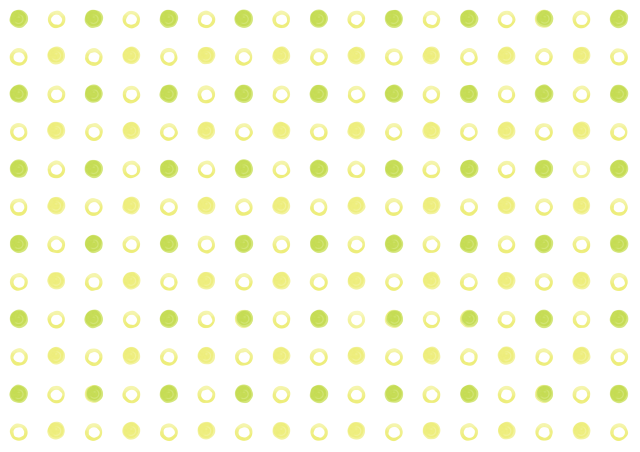
Give the GLSL for this pattern, as a Shadertoy shader.

```glsl
const float TAU = 6.2831853;
const float CELL = 0.083; // grid pitch as a share of canvas height

const vec3 PAPER = vec3(1.0);
const vec3 GREEN = vec3(0.77, 0.86, 0.32);
const vec3 GREEN_WASH = vec3(0.83, 0.90, 0.48);
const vec3 YELLOW = vec3(0.93, 0.93, 0.48);
const vec3 YELLOW_WASH = vec3(0.95, 0.95, 0.62);
const vec3 CREAM = vec3(0.98, 0.98, 0.80);

float hash(vec2 p) {
    vec3 q = fract(vec3(p.xyx) * 0.1031);
    q += dot(q, q.yzx + 33.33);
    return fract((q.x + q.y) * q.z);
}

float noise(vec2 p) {
    vec2 i = floor(p), f = fract(p);
    f = f * f * (3.0 - 2.0 * f);
    return mix(mix(hash(i), hash(i + vec2(1, 0)), f.x),
               mix(hash(i + vec2(0, 1)), hash(i + vec2(1, 1)), f.x), f.y);
}

float coverage(float dist, float blur) {
    return smoothstep(0.5 * blur, -0.5 * blur, dist);
}

// Circle with a hand-painted, slightly uneven outline
float blobDistance(vec2 p, float radius, float seed) {
    vec2 dir = p / max(length(p), 1e-4);
    float wobble = noise(dir * 1.6 + seed * 31.0 + 40.0) - 0.5;
    return length(p) - radius - 0.022 * wobble;
}

// Curling brush stroke: a lower arc that tightens towards the middle
float swirl(vec2 p, float turn, float blur) {
    float t = fract((atan(p.y, p.x) + 2.6 + turn) / TAU);
    float band = abs(length(p) - mix(0.13, 0.09, t)) - 0.016;
    float ends = smoothstep(0.0, 0.12, t) * smoothstep(0.75, 0.5, t);
    return coverage(band, blur) * ends;
}

vec3 paintDisc(vec3 base, vec2 p, float radius, vec3 body, vec3 wash, float seed, float blur) {
    float grain = noise(p * 24.0 + seed * 90.0);
    float core = coverage(blobDistance(p - vec2(-0.012, 0.014), radius - 0.03, seed + 0.3), blur);
    vec3 paint = mix(wash, body, core * (0.8 + 0.2 * grain));
    paint = mix(paint, wash, 0.85 * swirl(p, 0.5 * (seed - 0.5), blur));
    // short dab in the upper middle
    float dab = length((p - vec2(0.0, 0.045)) * vec2(1.0, 1.8)) - 0.035;
    paint = mix(paint, wash, 0.45 * coverage(dab, blur));
    return mix(base, paint, coverage(blobDistance(p, radius, seed), blur));
}

vec3 paintRing(vec3 base, vec2 p, float seed, float blur) {
    float outer = blobDistance(p, 0.233, seed);
    float inner = blobDistance((p - vec2(0.006, -0.008)) * vec2(0.97, 1.04), 0.143, seed + 0.6);
    float grain = noise(p * 18.0 + seed * 70.0);
    // thin wash at the top, pooled pigment below
    float pooled = smoothstep(0.2, -0.16, p.y + 0.3 * p.x * (seed - 0.5));
    vec3 paint = mix(YELLOW_WASH, YELLOW, clamp(pooled + 0.5 * (grain - 0.5), 0.0, 1.0));
    float faded = 0.35 * smoothstep(0.05, 0.2, p.y) + 0.4 * step(0.94, seed);
    paint = mix(paint, CREAM, faded);
    return mix(base, paint, coverage(max(outer, -inner), blur));
}

void mainImage(out vec4 fragColor, in vec2 fragCoord) {
    // Grid hangs from the top left corner
    vec2 grid = vec2(fragCoord.x, iResolution.y - fragCoord.y) / (iResolution.y * CELL);
    vec2 id = floor(grid);
    vec2 p = (fract(grid) - 0.5) * vec2(1.0, -1.0);
    float blur = 1.3 / (iResolution.y * CELL);
    float seed = hash(id + 7.0);
    vec2 parity = mod(id, 2.0);

    vec3 color = PAPER;
    if (parity.x != parity.y) {
        color = paintRing(color, p + vec2(0.0, 0.018), seed, blur);
    } else if (parity.x > 0.5) {
        color = paintDisc(color, p - vec2(0.0, 0.02), 0.235, YELLOW, YELLOW_WASH, seed, blur);
    } else {
        // some green discs let a yellow underlayer show on the left
        float worn = step(0.85, seed);
        color = paintDisc(color, p, 0.24 * worn, YELLOW, YELLOW_WASH, seed, blur);
        vec2 shift = vec2(0.022, 0.008) * worn;
        color = paintDisc(color, p - shift, 0.243 - 0.02 * worn, GREEN, GREEN_WASH, seed, blur);
    }
    fragColor = vec4(color, 1.0);
}
```
